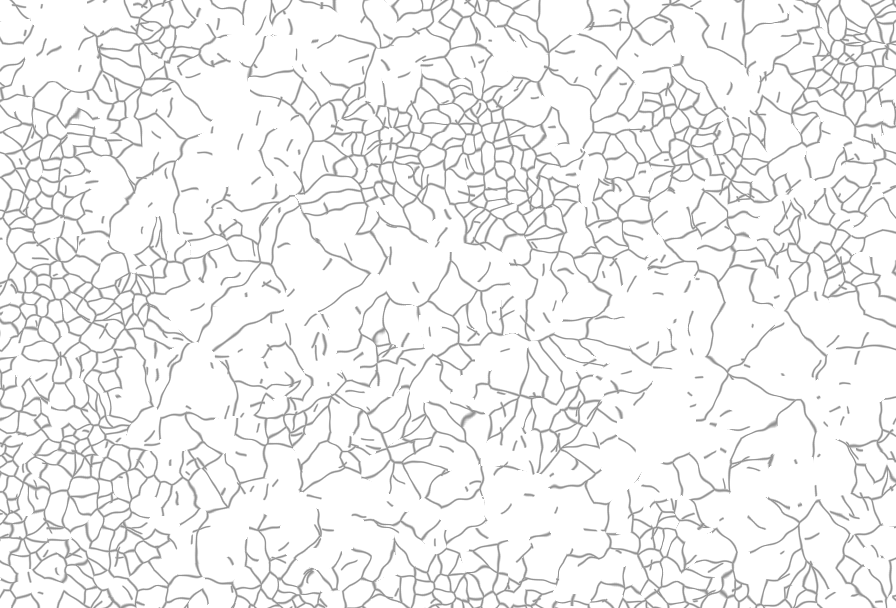
Give the GLSL for this texture, as a Shadertoy shader.

```glsl
vec2 hash2(vec2 p) {
    vec3 q = fract(p.xyx * vec3(0.1031, 0.1030, 0.0973));
    q += dot(q, q.yzx + 33.33);
    return fract((q.xx + q.yz) * q.zy);
}

float cornerSlope(vec2 cell, vec2 corner, vec2 f) {
    return dot(hash2(cell + corner + 40.0) * 2.0 - 1.0, f - corner);
}

float gradientNoise(vec2 p) {
    vec2 i = floor(p), f = p - i;
    vec2 u = f * f * f * (f * (f * 6.0 - 15.0) + 10.0);
    float low = mix(cornerSlope(i, vec2(0, 0), f), cornerSlope(i, vec2(1, 0), f), u.x);
    float high = mix(cornerSlope(i, vec2(0, 1), f), cornerSlope(i, vec2(1, 1), f), u.x);
    return mix(low, high, u.y);
}

vec2 wobble(vec2 p) {
    return vec2(gradientNoise(p + 7.3), gradientNoise(p + vec2(61.7, 23.1)));
}

// 0 in open patches, 1 in crowded clusters of small grains
float crowding(vec2 p) {
    float n = gradientNoise(p / 8.0) + gradientNoise(p / 18.0 + 31.4);
    return smoothstep(-0.3, 0.4, n);
}

// Distance to the visible borders of a Voronoi mesh with thinned-out sites
float grainBorders(vec2 p) {
    vec2 sites[121];
    int count = 0;
    vec2 home = vec2(1e3);
    float nearest = 1e6;
    for (int y = -5; y <= 5; y++)
    for (int x = -5; x <= 5; x++) {
        vec2 cell = floor(p) + vec2(x, y);
        float keep = mix(0.06, 0.9, crowding(cell));
        if (hash2(cell + 211.0).x > keep) continue;
        vec2 site = cell + hash2(cell + 97.0);
        sites[count++] = site;
        float d = dot(site - p, site - p);
        if (d < nearest) {
            nearest = d;
            home = site;
        }
    }

    float border = 8.0;
    for (int i = 0; i < count; i++) {
        vec2 across = sites[i] - home;
        if (dot(across, across) < 1e-5) continue;
        vec2 middle = 0.5 * (sites[i] + home);
        float d = dot(middle - p, normalize(across));
        if (d >= border) continue;
        // Some borders are missing, more often in open patches
        float visible = mix(0.5, 0.97, crowding(middle));
        if (hash2((sites[i] + home) * 17.0).x < visible) border = d;
    }
    return border;
}

// Distance to short loose strokes
float looseStrokes(vec2 p) {
    float stroke = 8.0;
    for (int y = -1; y <= 1; y++)
    for (int x = -1; x <= 1; x++) {
        vec2 cell = floor(p) + vec2(x, y);
        vec2 pick = hash2(cell + 331.0);
        if (pick.x > 0.45) continue;
        float angle = 6.2832 * pick.y;
        vec2 along = vec2(cos(angle), sin(angle));
        vec2 q = p - cell - hash2(cell + 509.0);
        float halfLength = mix(0.04, 0.42, hash2(cell + 773.0).x);
        q -= along * clamp(dot(q, along), -halfLength, halfLength);
        stroke = min(stroke, length(q));
    }
    return stroke;
}

void mainImage(out vec4 fragColor, in vec2 fragCoord) {
    vec2 p = fragCoord / iResolution.y * 44.0 + 20.0;
    p += 0.5 * wobble(p * 0.8) + 1.2 * wobble(p * 0.25);

    // Undo the local stretch of the warp so that lines keep one width
    float pixel = sqrt(length(dFdx(p)) * length(dFdy(p)));
    float d = min(grainBorders(p), 1.6 * looseStrokes(p / 1.6));
    d /= pixel * iResolution.y;

    float line = 1.0 - smoothstep(0.0, max(0.003, 1.0 / iResolution.y), d);
    fragColor = vec4(vec3(1.0 - 0.43 * line), 1.0);
}
```
